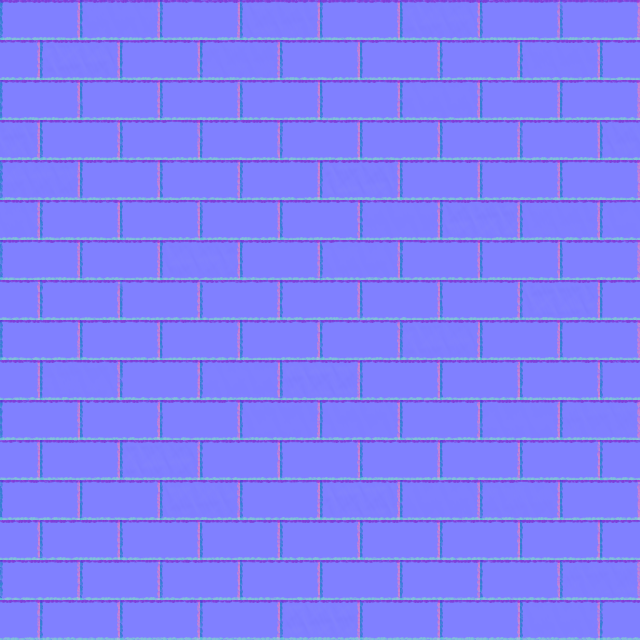
Write a Shadertoy shader that draws this texture map.

```glsl
const vec2 BRICKS = vec2(8.0, 16.0);   // columns and rows per tile
const float BEVEL_WIDTH = 0.06;        // in row heights
const float GRIT_CELLS = 160.0;        // grit grains across the tile
const float TAU = 6.2831853;

vec2 hash22(vec2 p) {
    vec3 q = fract(p.xyx * vec3(0.1031, 0.1030, 0.0973));
    q += dot(q, q.yzx + 33.33);
    return fract((q.xx + q.yz) * q.zy);
}

// Wrapping cellular noise: offset to the nearest grain, in cells
vec2 nearestGrain(vec2 uv, float cells) {
    vec2 cell = floor(uv * cells);
    vec2 f = fract(uv * cells);
    vec2 nearest = vec2(2.0);
    for (int j = -1; j <= 1; j++) {
        for (int i = -1; i <= 1; i++) {
            vec2 o = vec2(i, j);
            vec2 d = o + hash22(mod(cell + o, cells)) - f;
            if (dot(d, d) < dot(nearest, nearest)) nearest = d;
        }
    }
    return nearest;
}

// Slope strength of a rounded edge; fades to zero in the joint centre
float bevel(float edge, float width, float pixel) {
    float soft = max(0.018, 0.6 * pixel);
    float slope = 1.0 - smoothstep(width - soft, width + soft, edge);
    return slope * clamp(2.0 * edge / pixel, 0.0, 1.0);
}

// Faint scuffs from layered sines with whole cycles per tile
vec2 scuffs(vec2 uv, float phase) {
    vec2 tilt = vec2(0.0);
    for (int i = 1; i <= 3; i++) {
        float k = float(i);
        vec2 cycles = vec2(17.0 * k + 6.0, 29.0 * k - 4.0);
        float wave = TAU * dot(cycles, uv) + phase * k;
        tilt += cos(wave + 2.0 * sin(TAU * 23.0 * k * uv.x)) * normalize(cycles) / k;
    }
    return tilt;
}

vec3 encodeNormal(vec2 slope) {
    float steepness = min(length(slope), 1.4);
    return vec3(0.5 + 0.25 * slope, 1.0 - 0.15 * steepness);
}

void mainImage(out vec4 fragColor, in vec2 fragCoord) {
    vec2 uv = fragCoord / iResolution.xy;
    float pixel = BRICKS.y / iResolution.y;

    // Running bond: alternate rows shift by half a brick
    vec2 wall = uv * BRICKS;
    wall.x += 0.5 * (1.0 - mod(floor(wall.y), 2.0));
    vec2 brick = mod(floor(wall), BRICKS);
    vec2 local = (fract(wall) - 0.5) * vec2(2.0, 1.0);
    vec2 edge = vec2(1.0, 0.5) - abs(local);

    // Gritty edges
    vec2 grain = nearestGrain(uv, GRIT_CELLS);
    float grit = length(grain) - 0.4;
    float width = BEVEL_WIDTH - 0.035 * grit;
    vec2 rim = vec2(bevel(edge.x, width, pixel), bevel(edge.y, width, pixel));
    rim.x *= 1.0 - 0.5 * rim.y;

    // Green falls toward the top edge and rises toward the bottom one
    vec2 slope = rim * sign(local) * vec2(1.0, -0.9);
    slope *= 1.0 - 0.5 * grit;
    slope += 0.3 * grain * max(rim.x, rim.y);

    // A few worn faces
    vec2 wear = hash22(brick + 7.0);
    float worn = smoothstep(0.8, 1.0, wear.x);
    float face = smoothstep(0.06, 0.2, min(edge.x, edge.y));
    slope += 0.035 * worn * face * scuffs(uv, TAU * wear.y);

    fragColor = vec4(encodeNormal(slope), 1.0);
}
```
